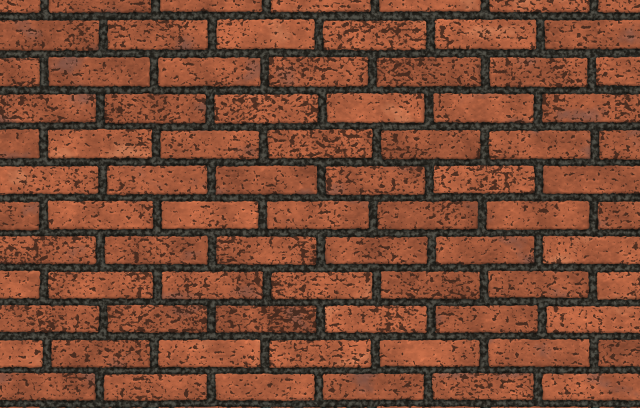
A Shadertoy shader for this texture:

```glsl
float hash(vec2 p) {
    vec3 q = fract(p.xyx * vec3(0.1031, 0.1030, 0.0973));
    q += dot(q, q.yzx + 33.33);
    return fract((q.x + q.y) * q.z);
}

float gradientDot(vec2 cell, vec2 offset) {
    float angle = 6.2832 * hash(cell);
    return dot(vec2(cos(angle), sin(angle)), offset);
}

float noise(vec2 p) {
    vec2 i = floor(p), f = p - i;
    vec2 w = f * f * f * (f * (f * 6.0 - 15.0) + 10.0);
    vec2 e = vec2(1, 0);
    return mix(mix(gradientDot(i, f), gradientDot(i + e, f - e), w.x),
               mix(gradientDot(i + e.yx, f - e.yx), gradientDot(i + 1.0, f - 1.0), w.x), w.y);
}

float fbm(vec2 p) {
    float sum = 0.0, gain = 1.0;
    for (int i = 0; i < 3; i++) {
        sum += gain * noise(p);
        p = p * 2.03 + 17.3;
        gain *= 0.55;
    }
    return sum;
}

float roundedBox(vec2 p, vec2 halfSize, float radius) {
    vec2 q = abs(p) - halfSize + radius;
    return length(max(q, 0.0)) + min(max(q.x, q.y), 0.0) - radius;
}

vec3 mortarColor(vec2 p, float d) {
    float grain = fbm(p * 8.0 + 50.0);
    vec3 color = mix(vec3(0.13, 0.12, 0.10), vec3(0.33, 0.32, 0.285), smoothstep(-0.45, 0.5, grain));
    return color * mix(0.5, 1.0, smoothstep(0.0, 0.09, d));
}

vec3 brickColor(vec2 p, vec2 id, float d, float v) {
    vec2 q = p + 31.0 * vec2(hash(id + 3.0), hash(id + 8.0));
    float fired = hash(id + 21.0);

    // Clay body with soft mottling
    float tone = 0.55 + 0.4 * (fired - 0.5) + 0.5 * noise(q * 1.3) + 0.3 * fbm(q * vec2(5, 7));
    vec3 color = mix(vec3(0.49, 0.27, 0.185), vec3(0.78, 0.43, 0.285), clamp(tone, 0.0, 1.0));

    // Pale and greyish firing patches
    float patchy = smoothstep(0.2, 0.6, noise(q * vec2(0.8, 1.4) + 9.0) + 0.15 * noise(q * 6.0));
    vec3 bloom = fired > 0.6 ? vec3(0.86, 0.55, 0.39) : vec3(0.47, 0.34, 0.31);
    color = mix(color, bloom, 0.6 * patchy);

    // Clustered dark pits, coarse and fine, with lighter lower rims
    float density = 0.3 * noise(q * 0.9 + 40.0) + 0.22 * (hash(id + 14.0) - 0.5);
    float coarse = noise(q * vec2(5.5, 7.5)) + 0.35 * noise(q * 15.0);
    float fine = noise(q * vec2(11, 14) + 5.0) + 0.3 * noise(q * 24.0);
    float rim = noise((q - vec2(0, 0.04)) * vec2(5.5, 7.5));
    color *= 1.0 + 0.1 * smoothstep(0.15, 0.35, rim);
    float pits = max(smoothstep(0.22, 0.38, coarse + density),
                     0.8 * smoothstep(0.22, 0.42, fine + density));
    color = mix(color, vec3(0.22, 0.14, 0.105), 0.85 * pits);

    // Worn arris: lit above, shaded below
    float edge = smoothstep(-0.08, 0.0, d);
    return color * (1.0 - edge * (0.12 + 0.45 * v));
}

vec3 wall(vec2 uv, float pixel) {
    // Courses counted downward, slightly taller toward the top
    float u = (1.0 - uv.y) * 11.54 - 0.567;
    float course = 1.1 + u - 0.0052 * u * (10.0 - u);
    float row = floor(course);
    float v = course - row - 0.5;

    // Running bond with uneven vertical joints
    float s = uv.x * 5.84 - (mod(row, 2.0) > 0.5 ? 0.928 : 0.418);
    vec2 id = vec2(floor(s), row) + 20.0;
    float left = 0.125 + 0.14 * (hash(id) - 0.5);
    float right = 2.985 + 0.14 * (hash(id + vec2(1, 0)) - 0.5);
    vec2 local = vec2(fract(s) * 3.11 - 0.5 * (left + right), v);
    local.y += 0.04 * (hash(id + 5.0) - 0.5) + 0.012 * local.x * (hash(id + 6.0) - 0.5);

    vec2 p = vec2(uv.x * 18.16, u) + 30.0;
    vec2 halfSize = vec2(0.5 * (right - left), 0.395 + 0.02 * (hash(id + 11.0) - 0.5));
    float d = roundedBox(local, halfSize, 0.05);
    d += 0.025 * noise(p * 3.0) + 0.03 * noise(p * 9.0);

    float brick = smoothstep(pixel, -pixel, d);
    return mix(mortarColor(p, d), brickColor(p, id, d, v), brick);
}

void mainImage(out vec4 fragColor, in vec2 fragCoord) {
    // Four samples per pixel
    vec3 color = vec3(0);
    for (int i = 0; i < 4; i++) {
        vec2 shift = 0.5 * vec2(i % 2, i / 2) - 0.25;
        color += 0.25 * wall((fragCoord + shift) / iResolution.xy, 6.0 / iResolution.y);
    }
    fragColor = vec4(color, 1.0);
}
```
